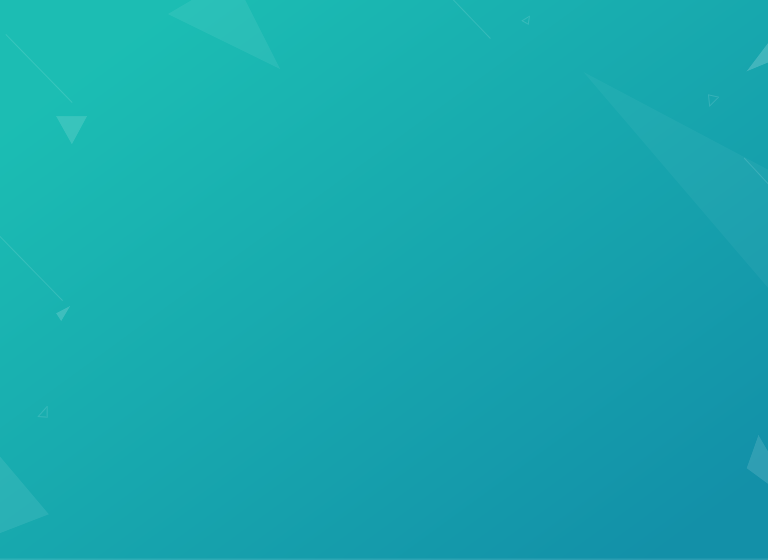
A Shadertoy shader for this background:

```glsl
float segmentDistance(vec2 p, vec2 a, vec2 b) {
    vec2 ab = b - a;
    return length(p - a - ab * clamp(dot(p - a, ab) / dot(ab, ab), 0.0, 1.0));
}

float cross2(vec2 a, vec2 b) { return a.x * b.y - a.y * b.x; }

// Signed distance, negative inside
float triangleDistance(vec2 p, vec2 a, vec2 b, vec2 c) {
    float edge = min(segmentDistance(p, a, b),
                 min(segmentDistance(p, b, c), segmentDistance(p, c, a)));
    float winding = sign(cross2(b - a, c - a));
    float inner = min(cross2(b - a, p - a) * winding,
                  min(cross2(c - b, p - b) * winding, cross2(a - c, p - c) * winding));
    return inner > 0.0 ? -edge : edge;
}

float fillShape(vec2 p, vec2 a, vec2 b, vec2 c) {
    float pixel = 1.0 / iResolution.y;
    return 1.0 - smoothstep(-0.5 * pixel, 0.5 * pixel, triangleDistance(p, a, b, c));
}

// Coverage of a hairline at the given distance from its centre
float hairline(float d) {
    float pixel = 1.0 / iResolution.y;
    return clamp((0.0008 + 0.5 * pixel - d) / pixel, 0.0, 1.0);
}

float outlineShape(vec2 p, vec2 a, vec2 b, vec2 c) {
    return hairline(abs(triangleDistance(p, a, b, c)));
}

float thinLine(vec2 p, vec2 a, vec2 b) { return hairline(segmentDistance(p, a, b)); }

void mainImage(out vec4 fragColor, in vec2 fragCoord) {
    vec2 uv = fragCoord / iResolution.xy;
    // Height units, measured down from the top left
    vec2 p = 0.9975 * vec2(fragCoord.x, iResolution.y - fragCoord.y) / iResolution.y;

    // Diagonal gradient from teal to blue
    float diagonal = 0.5 * (uv.x + 1.0 - uv.y);
    vec3 teal = vec3(0.108, 0.742, 0.702);
    vec3 blue = vec3(0.073, 0.566, 0.660);
    vec3 color = mix(teal, blue, clamp((diagonal - 0.12) / 0.80, 0.0, 1.0));

    // Large translucent shards
    float veil = 0.0;
    veil += 0.066 * fillShape(p, vec2(0.299, 0.025), vec2(0.415, -0.043), vec2(0.499, 0.123));
    veil += 0.080 * fillShape(p, vec2(-0.05, 0.754), vec2(0.087, 0.916), vec2(-0.05, 0.969));
    veil += 0.038 * fillShape(p, vec2(1.039, 0.128), vec2(1.5, 0.372), vec2(1.5, 0.667));
    veil += 0.18 * fillShape(p, vec2(1.330, 0.127), vec2(1.42, 0.008), vec2(1.42, 0.090));
    veil += 0.12 * fillShape(p, vec2(1.351, 0.775), vec2(1.428, 0.906), vec2(1.330, 0.834));

    // Small solid triangles
    veil += 0.13 * fillShape(p, vec2(0.100, 0.207), vec2(0.155, 0.207), vec2(0.128, 0.257));
    veil += 0.16 * fillShape(p, vec2(0.100, 0.558), vec2(0.125, 0.545), vec2(0.109, 0.572));

    // Small outlined triangles
    veil += 0.14 * outlineShape(p, vec2(0.930, 0.037), vec2(0.943, 0.029), vec2(0.941, 0.043));
    veil += 0.14 * outlineShape(p, vec2(1.262, 0.169), vec2(1.280, 0.173), vec2(1.264, 0.189));
    veil += 0.14 * outlineShape(p, vec2(0.068, 0.742), vec2(0.084, 0.724), vec2(0.084, 0.743));

    // Diagonal hairlines
    veil += 0.13 * thinLine(p, vec2(0.011, 0.062), vec2(0.128, 0.182));
    veil += 0.13 * thinLine(p, vec2(-0.01, 0.411), vec2(0.111, 0.535));
    veil += 0.13 * thinLine(p, vec2(0.800, -0.008), vec2(0.873, 0.068));
    veil += 0.13 * thinLine(p, vec2(1.326, 0.282), vec2(1.38, 0.340));

    // Faint rim along the bottom edge
    float rim = clamp(0.0027 * iResolution.y - fragCoord.y + 0.5, 0.0, 1.0);
    veil = mix(veil, 0.1, rim);

    fragColor = vec4(mix(color, vec3(1.0), veil), 1.0);
}
```
